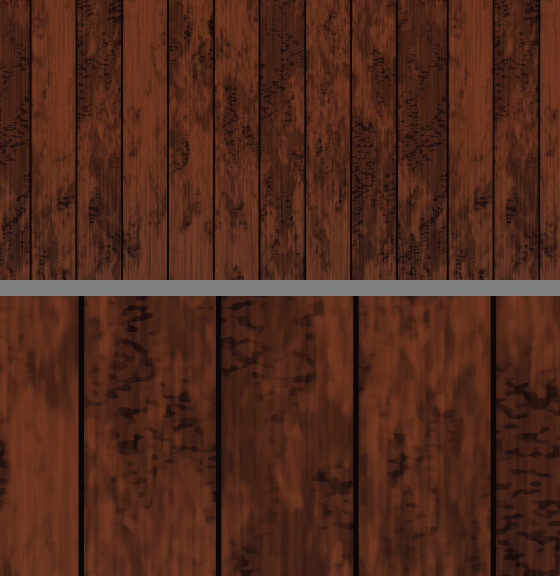
Top, the full canvas; bottom, a detail of the centre.
This texture is drawn by a WebGL 1 fragment shader. Its source:

```glsl
precision highp float;
// Worn red-brown wooden planks: upright boards, dark seams, stains and fine grain.
uniform vec2 u_resolution;

// Lengths are in canvas heights.
#define PLANK_WIDTH 0.1635
#define TILE_WIDTH 1.4896
#define FIRST_SEAM 0.1094
#define SEAM_HALF 0.0032
#define SEAM_SHADE 0.22
#define STAIN_DEPTH 0.44
#define CRACKLE_DEPTH 0.34
#define GRAIN_DEPTH 0.20
#define LIGHT_WOOD vec3(0.455, 0.220, 0.127)
#define DARK_WOOD vec3(0.100, 0.050, 0.045)
#define SEAM_COLOR vec3(0.045, 0.028, 0.030)

vec3 hash3(vec2 p) {
  vec3 q = vec3(dot(p, vec2(127.1, 311.7)),
                dot(p, vec2(269.5, 183.3)),
                dot(p, vec2(419.2, 371.9)));
  return fract(sin(q) * 43758.55);
}

// Smooth cellular noise: random cell values blended by distance.
float cells(vec2 p) {
  vec2 cell = floor(p), f = p - cell;
  float sum = 0.0, total = 0.0;
  for (int j = -1; j <= 1; j++) {
    for (int i = -1; i <= 1; i++) {
      vec2 offset = vec2(float(i), float(j));
      vec3 h = hash3(cell + offset);
      vec2 d = offset + h.xy - f;
      float weight = exp(-7.0 * dot(d, d));
      sum += weight * h.z;
      total += weight;
    }
  }
  return sum / total;
}

// Selects one of nine per-plank values.
float pick(float id, vec3 a, vec3 b, vec3 c) {
  vec3 row = id < 2.5 ? a : (id < 5.5 ? b : c);
  float column = mod(id + 0.5, 3.0) - 0.5;
  return dot(row, 1.0 - step(0.5, abs(vec3(0.0, 1.0, 2.0) - column)));
}

void main() {
  vec2 p = gl_FragCoord.xy / u_resolution.y;
  float pixel = 1.0 / u_resolution.y;

  // Nine planks per tile; the last one is slightly wider.
  float x = mod(p.x - FIRST_SEAM, TILE_WIDTH);
  float id = min(floor(x / PLANK_WIDTH), 8.0);
  float left = x - id * PLANK_WIDTH;
  float width = id > 7.5 ? TILE_WIDTH - 8.0 * PLANK_WIDTH : PLANK_WIDTH;
  float edge = min(left, width - left);
  vec2 q = vec2(left + id * 3.0, p.y);

  // Each plank has its own darkness and height of heaviest staining.
  float tone = pick(id, vec3(0.34, 0.70, 0.14), vec3(0.42, 0.38, 0.74), vec3(0.42, 0.68, 0.92));
  float center = pick(id, vec3(0.20, 0.72, 0.35), vec3(0.85, 0.56, 0.82), vec3(0.66, 0.45, 0.70));
  float rise = (p.y - center) / 0.32;
  float bias = tone * (0.42 + 0.58 * exp(-rise * rise)) - 0.34;
  bias += id > 7.5 ? 0.35 * (left / width - 0.5) : 0.0;

  // Ragged stains, from broad patches down to small flecks.
  vec2 warp = vec2(0.008 * sin(q.y * 31.0 + id), 0.02 * sin(q.x * 73.0));
  float patches = 0.50 * cells((q + warp) * vec2(17.0, 7.0))
                + 0.32 * cells((q + warp) * vec2(42.0, 19.0) + 31.0)
                + 0.28 * cells(q * vec2(115.0, 48.0) + 67.0) - 0.55;
  float stain = smoothstep(-0.28, 0.32, 1.25 * patches + bias);

  // Short cross-grain crackle, strongest inside stains.
  float crackle = smoothstep(0.48, 0.78, cells(q * vec2(75.0, 165.0) + 11.0));
  crackle *= smoothstep(0.25, 0.75, cells(q * vec2(24.0, 13.0) + 5.0));

  // Long upright fibres with faint layered ribbing.
  float fibres = cells(q * vec2(190.0, 5.0) + 19.0) - 0.5;
  fibres += 0.5 * (cells(q * vec2(240.0, 34.0) + 43.0) - 0.5);
  float ribs = sin(q.x * 270.0 + 2.0 * sin(q.y * 3.0 + id))
             + sin(q.x * 433.0 + sin(q.y * 7.0 + id * 2.0));
  float lower = 1.0 - smoothstep(0.05, 0.55, p.y);

  float dark = 0.10 + STAIN_DEPTH * stain
             + CRACKLE_DEPTH * crackle * (0.12 + 0.88 * stain)
             + GRAIN_DEPTH * fibres * (1.0 + 0.5 * lower)
             + 0.012 * ribs * (1.0 + lower) + 0.05 * lower;

  // Darkening beside the seams.
  dark += SEAM_SHADE * exp(-edge / 0.006);
  vec3 color = mix(LIGHT_WOOD, DARK_WOOD, clamp(dark, 0.0, 1.06));

  // The lower boards are slightly greyer.
  float grey = dot(color, vec3(0.40, 0.40, 0.20));
  color = mix(color, vec3(grey), 0.12 * lower);

  float seam = 1.0 - smoothstep(SEAM_HALF - 0.5 * pixel, SEAM_HALF + 0.5 * pixel, edge);
  gl_FragColor = vec4(mix(color, SEAM_COLOR, seam), 1.0);
}
```
